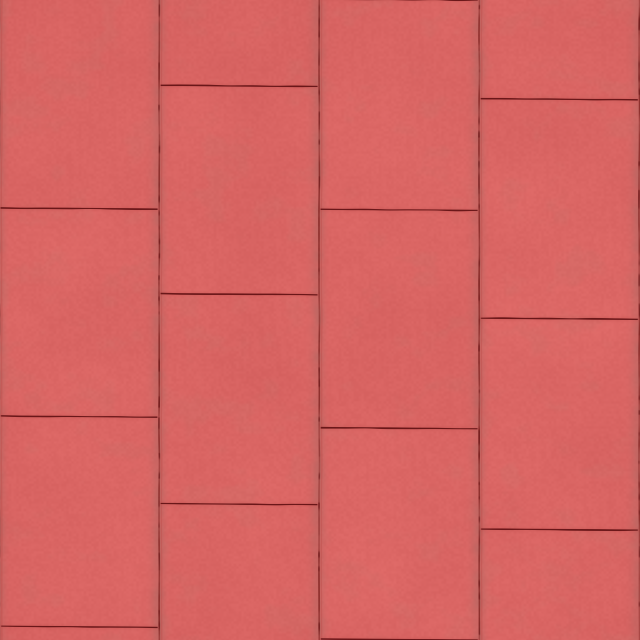
Reproduce this texture procedurally as a Shadertoy shader.

```glsl
// Coral red slabs in four staggered columns, three slabs to a column.
// Wrapped distances to the seams and joints give thin gaps and dusty worn rims;
// periodic value noise adds mottling, grain and uneven line strength.

const float COLUMNS = 4.0;
const float ROWS = 3.0;

const vec3 CORAL = vec3(0.854, 0.396, 0.388);
const vec3 STAIN = vec3(0.815, 0.420, 0.400);
const vec3 DUSTY = vec3(0.71, 0.405, 0.385);
const vec3 RIM_RED = vec3(0.76, 0.32, 0.31);
const vec3 SEAM_RED = vec3(0.55, 0.18, 0.17);
const vec3 GAP_DARK = vec3(0.36, 0.05, 0.06);

float hash(vec2 p) {
    return fract(sin(dot(p, vec2(127.1, 311.7))) * 43758.5453);
}

// Value noise that repeats after the given number of cells
float noise(vec2 uv, vec2 cells) {
    vec2 p = uv * cells;
    vec2 i = floor(p);
    vec2 f = fract(p);
    f = f * f * (3.0 - 2.0 * f);
    vec2 a = mod(i, cells);
    vec2 b = mod(i + 1.0, cells);
    return mix(mix(hash(a), hash(vec2(b.x, a.y)), f.x),
               mix(hash(vec2(a.x, b.y)), hash(b), f.x), f.y);
}

float fbm(vec2 uv, vec2 cells) {
    float sum = 0.0;
    float weight = 0.5;
    for (int i = 0; i < 4; i++) {
        sum += weight * noise(uv, cells);
        cells *= 2.0;
        weight *= 0.5;
    }
    return sum / 0.9375;
}

// Smooth-edged line of the given half width
float line(float d, float halfWidth, float px) {
    return 1.0 - smoothstep(halfWidth - 0.6 * px, halfWidth + 0.6 * px, abs(d));
}

// Soft band that fades out away from an edge
float fade(float d, float width) {
    return exp(-d * d / (width * width));
}

// Signed distance to the nearest joint (x) and index of the slab (y)
vec2 nearestJoint(float y, int column) {
    vec4 offsets = vec4(0.047, 0.621, -0.007, 0.506);
    vec4 skews = vec4(-0.0195, -0.0195, 0.007, 0.0087);
    vec4 bends = vec4(-0.005, -0.004, 0.016, 0.020);
    float nearest = ROWS;
    float above = ROWS;
    float slab = 0.0;
    for (float k = 0.0; k < ROWS; k++) {
        float step = k - 1.0;
        float d = y * ROWS - k - offsets[column] - skews[column] * step - bends[column] * abs(step);
        float wrapped = d - ROWS * round(d / ROWS);
        if (abs(wrapped) < abs(nearest)) nearest = wrapped;
        float rise = mod(d, ROWS);
        if (rise < above) {
            above = rise;
            slab = k;
        }
    }
    return vec2(nearest / ROWS, slab);
}

// Slab face: broad mottling, faint stains, fine grain and a tint per slab
vec3 slabFace(vec2 uv, vec2 id) {
    float cloud = fbm(uv, vec2(10.0)) - 0.5;
    float stain = smoothstep(0.54, 0.80, fbm(uv + 0.37, vec2(24.0, 30.0)));
    float grain = noise(uv, vec2(256.0)) - 0.5;
    vec3 face = CORAL + vec3(0.038, 0.034, 0.030) * cloud;
    face = mix(face, STAIN, 0.45 * stain);
    face += 0.022 * grain;
    return face + 0.008 * (hash(id + 3.7) - 0.5);
}

void mainImage(out vec4 fragColor, in vec2 fragCoord) {
    vec2 uv = fragCoord / iResolution.xy;
    float px = 1.0 / iResolution.y;

    // Column seams, slightly wavering
    float x = uv.x + 0.0012 + 0.0010 * (noise(uv, vec2(4.0, 18.0)) - 0.5);
    float column = mod(floor(x * COLUMNS), COLUMNS);
    float seam = (fract(x * COLUMNS + 0.5) - 0.5) / COLUMNS;

    // Joints between slabs, tilted a little down to the right
    float tilt = 0.0018 * (fract(x * COLUMNS) - 0.5);
    float waver = 0.0007 * (noise(uv, vec2(28.0, 9.0)) - 0.5);
    vec2 joint = nearestJoint(uv.y + tilt + waver, int(column));

    vec3 color = slabFace(uv, vec2(column, joint.y));

    // Worn rims: dusty and wide left of a seam, narrower right of it
    float wear = 0.55 + 0.7 * noise(uv, vec2(60.0, 70.0));
    float dust = fade(seam, seam < 0.0 ? 0.012 : 0.009);
    color = mix(color, DUSTY, 0.62 * wear * dust);
    color = mix(color, RIM_RED, 0.35 * wear * fade(joint.x, 0.004));

    // Faint second line beside the seam, then the seam with sparse soft nicks
    float strength = smoothstep(0.25, 0.75, fbm(uv, vec2(8.0, 26.0)));
    color = mix(color, RIM_RED, 0.55 * line(seam - 0.0036, 0.0012, px));
    color = mix(color, SEAM_RED, (0.50 + 0.45 * strength) * line(seam, 0.0013, px));
    float nick = smoothstep(0.60, 0.95, noise(uv, vec2(8.0, 90.0)));
    color = mix(color, GAP_DARK, 0.50 * nick * line(seam, 0.0012, px));

    // Dark joints stop just short of the seams
    float reach = smoothstep(0.001, 0.004, abs(seam));
    float thickness = 0.0008 + 0.0006 * noise(uv, vec2(28.0, 12.0));
    color = mix(color, GAP_DARK, 0.88 * reach * line(joint.x, thickness, px));

    fragColor = vec4(clamp(color, 0.0, 1.0), 1.0);
}
```
